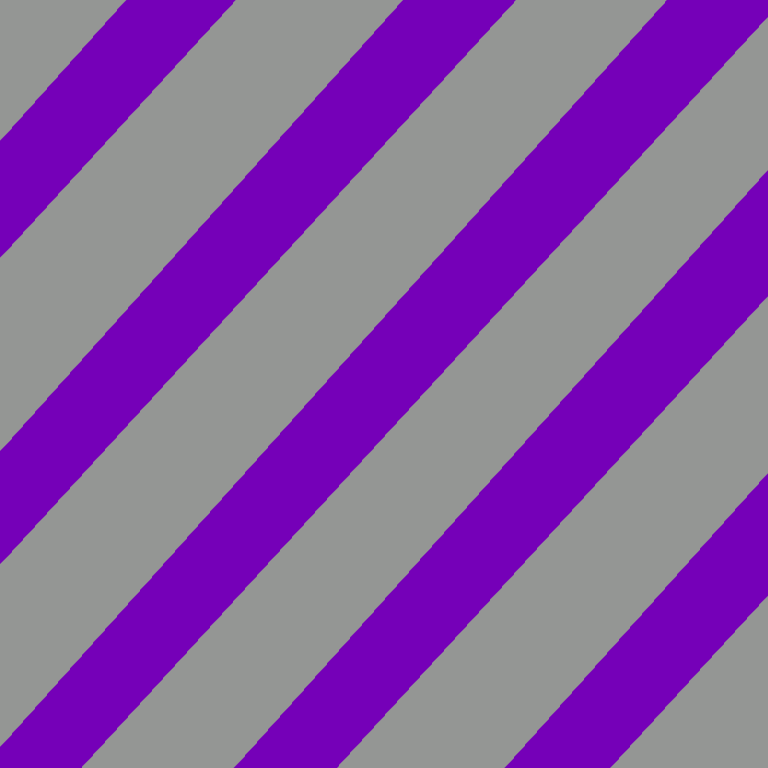
This pattern is drawn by a WebGL 2 fragment shader. Its source:

```glsl
#version 300 es
precision highp float;

uniform vec2 u_resolution;
out vec4 fragColor;

const vec3 GRAY = vec3(0.58, 0.59, 0.58);
const vec3 PURPLE = vec3(0.46, 0.0, 0.72);

const float SLOPE = 1.107;         // steepness of the stripes
const float PERIOD = 0.3836;       // stripe spacing, measured vertically
const float FIRST_CENTER = 0.2708; // center of the top left stripe
const float NOTCH_SIZE = 0.0152;   // length of one straight run of an edge

// Distance down from the top left corner, across the stripes.
// The slope beyond 45 degrees is taken in steps, which notches the edges.
float acrossStripes(vec2 p, float slope, float notch) {
    float steppedX = (floor(p.x / notch) + 0.5) * notch;
    return p.x + (slope - 1.0) * steppedX + 1.0 - p.y;
}

// Slightly uneven center of the stripe with the given index.
float stripeCenter(float index, float first, float period) {
    return first + index * period + 0.0117 * sin(1.795 * (index - 0.6));
}

// Stripes widen a little toward the upper right.
float stripeWidth(vec2 p) {
    return 0.1556 + 0.0125 * (p.x + p.y - 1.0);
}

// Smooth coverage of a band around zero.
float band(float offset, float width, float blur) {
    return 1.0 - smoothstep(-blur, blur, abs(offset) - 0.5 * width);
}

void main() {
    vec2 p = gl_FragCoord.xy / u_resolution;
    float across = acrossStripes(p, SLOPE, NOTCH_SIZE);

    // Nearest stripe
    float index = round((across - FIRST_CENTER) / PERIOD);
    float offset = across - stripeCenter(index, FIRST_CENTER, PERIOD);

    // Edge softness of about one pixel
    float blur = length(vec2(SLOPE, 1.0) / u_resolution) * 0.7;
    float stripe = band(offset, stripeWidth(p), blur);

    fragColor = vec4(mix(GRAY, PURPLE, stripe), 1.0);
}
```
